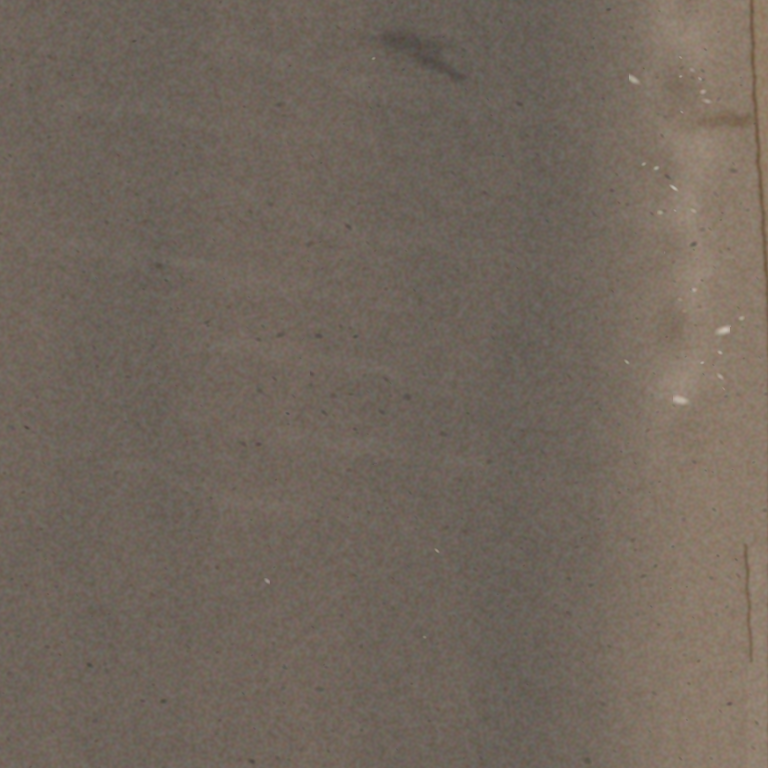
Write a WebGL 2 fragment shader that draws this texture.

```glsl
#version 300 es
precision highp float;

uniform vec2 u_resolution;
out vec4 fragColor;

const vec3 DARK_ASPHALT  = vec3(0.408, 0.376, 0.343);
const vec3 WARM_ASPHALT  = vec3(0.450, 0.402, 0.361);
const vec3 PALE_MARGIN   = vec3(0.542, 0.477, 0.414);
const vec3 KERB_TAN      = vec3(0.575, 0.490, 0.395);
const vec3 KERB_SEAM     = vec3(0.400, 0.315, 0.225);
const vec3 SOOT          = vec3(0.270, 0.250, 0.235);
const vec3 CHALK         = vec3(0.820, 0.790, 0.730);
const float GRAIN_FREQ   = 180.0;
const float GRAIN_LIGHT  = 0.037;
const float GRAIN_TINT   = 0.064;
const float STREAK_LIGHT = 0.030;
const int STREAK_COUNT   = 7;
const mat2 TURN = mat2(0.8, 0.6, -0.6, 0.8);

float hash(vec2 p) {
    vec3 q = fract(p.xyx * vec3(0.1031, 0.1030, 0.0973));
    q += dot(q, q.yzx + 33.33);
    return fract((q.x + q.y) * q.z);
}

vec2 gradientAt(vec2 cell) {
    float angle = 6.2832 * hash(cell);
    return vec2(cos(angle), sin(angle));
}

float gradientNoise(vec2 p) {
    vec2 i = floor(p), f = p - i;
    vec2 w = f * f * f * (f * (f * 6.0 - 15.0) + 10.0);
    vec2 e = vec2(1.0, 0.0);
    float low = mix(dot(gradientAt(i), f), dot(gradientAt(i + e), f - e), w.x);
    float high = mix(dot(gradientAt(i + e.yx), f - e.yx),
                     dot(gradientAt(i + 1.0), f - 1.0), w.x);
    return mix(low, high, w.y);
}

float bump(float x, float centre, float width) {
    float d = (x - centre) / width;
    return exp(-d * d);
}

float segment(vec2 p, vec2 a, vec2 b) {
    vec2 d = b - a;
    return length(p - a - d * clamp(dot(p - a, d) / dot(d, d), 0.0, 1.0));
}

// One soft oval per cell in staggered rows, kept with the given probability
float specks(vec2 p, float freq, float radius, float stretch, float density, float seed) {
    vec2 q = p * freq;
    q.x += 5.0 * hash(vec2(floor(q.y), seed));
    vec2 cell = floor(q);
    vec2 key = cell + seed;
    vec2 centre = 0.25 + 0.5 * vec2(hash(key + 7.1), hash(key + 19.7));
    vec2 d = (q - cell - centre) / freq;
    d.y += d.x * (hash(key + 31.3) - 0.3);
    d.x /= stretch;
    float size = radius * mix(0.5, 1.2, hash(key + 43.9));
    float strength = mix(0.35, 1.0, hash(key + 57.3));
    return (1.0 - smoothstep(0.1, 1.5, length(d) / size))
         * step(hash(key), density) * strength;
}

vec3 asphalt(vec2 p) {
    float x = p.x + 0.012 * gradientNoise(p * 3.0);
    // Upright wheel bands with faint clouding
    float warmth = 0.55 * bump(x, 0.0, 0.12) + 0.72 * bump(x, 0.37, 0.13)
                 + 0.28 * (1.0 - p.y)
                 + 0.45 * gradientNoise(p * vec2(16.0, 2.5) + 5.0)
                 + 0.35 * gradientNoise(TURN * p * 11.0);
    vec3 colour = mix(DARK_ASPHALT, WARM_ASPHALT, clamp(warmth, -0.1, 1.1));
    colour = mix(colour, PALE_MARGIN, smoothstep(0.69, 0.935, x));
    // Worn, hazy patches beside the kerb
    float haze = bump(x, 0.885, 0.04) * smoothstep(0.35, 0.5, p.y);
    return colour + haze * (0.012 + 0.11 * gradientNoise(p * vec2(17.0, 13.0)));
}

float streaks(vec2 p) {
    float sum = 0.0;
    for (int i = 0; i < STREAK_COUNT; i++) {
        float k = float(i);
        float bend = 0.025 * gradientNoise(vec2(p.x * 5.0, k * 5.3));
        float y = 0.36 + 0.095 * k - 0.20 * (p.x - 0.3) + bend;
        float reach = bump(p.x, 0.1 + 0.5 * hash(vec2(k, 3.0)), 0.22);
        sum += bump(p.y, y, 0.012) * reach * (0.5 + gradientNoise(p * vec2(12.0, 45.0)));
    }
    return sum;
}

float smudge(vec2 p) {
    p += 0.008 * vec2(gradientNoise(p * 30.0), gradientNoise(p * 30.0 + 17.0));
    float blot = bump(segment(p, vec2(0.505, 0.948), vec2(0.568, 0.936)), 0.0, 0.014);
    float wisp = bump(segment(p, vec2(0.455, 0.954), vec2(0.545, 0.944)), 0.0, 0.006);
    float tail = bump(segment(p, vec2(0.548, 0.926), vec2(0.598, 0.898)), 0.0, 0.008);
    return 0.40 * blot + 0.20 * wisp + 0.46 * tail;
}

vec3 addKerb(vec3 colour, vec2 p) {
    float wobble = 0.003 * gradientNoise(vec2(p.y * 45.0, 2.0));
    float edge = p.x - mix(1.003, 0.979, smoothstep(0.5, 1.0, p.y)) - wobble;
    colour = mix(colour, KERB_TAN, 0.65 * smoothstep(-0.001, 0.003, edge));
    colour = mix(colour, KERB_SEAM, 0.7 * bump(edge, 0.0, 0.0032));
    // Lower slab corner and the cracks around it
    float slab = smoothstep(0.970, 0.976, p.x + wobble) * (1.0 - smoothstep(0.285, 0.292, p.y));
    colour += 0.02 * slab;
    float crack = bump(segment(p + vec2(wobble, 0.0), vec2(0.971, 0.29), vec2(0.978, 0.14)), 0.0, 0.003);
    float joint = bump(p.y, 0.842 + 0.03 * gradientNoise(vec2(p.x * 25.0, 8.0)), 0.011)
                * smoothstep(0.83, 0.97, p.x) * (1.0 - smoothstep(0.975, 0.985, p.x));
    return mix(colour, KERB_SEAM, 0.55 * crack + 0.5 * joint);
}

void main() {
    vec2 p = gl_FragCoord.xy / u_resolution;
    vec3 colour = asphalt(p) + STREAK_LIGHT * streaks(p);
    colour = mix(colour, SOOT, smudge(p));
    colour = addKerb(colour, p);

    // Dark pits, denser near the middle, and chalky chips by the kerb
    float cluster = bump(length(p - vec2(0.45, 0.51)), 0.0, 0.11);
    float pits = specks(p, 42.0, 0.0038, 1.5, 0.025 + 0.20 * cluster, 3.0)
               + 0.5 * specks(p + 0.37, 80.0, 0.0027, 1.2, 0.10, 71.0);
    colour = mix(colour, SOOT, 0.65 * min(pits, 1.0));
    float chipZone = bump(p.x, 0.905, 0.055) * smoothstep(0.38, 0.6, p.y);
    float chips = specks(p, 34.0, 0.0048, 2.0, 0.12 * chipZone, 127.0)
                + 0.6 * specks(p + 0.21, 70.0, 0.0028, 1.3, 0.001 + 0.08 * chipZone, 211.0);
    colour = mix(colour, CHALK, 0.9 * min(chips, 1.0));

    // Grain in lightness over three sizes, and in red-green and blue tint
    vec2 g = TURN * p * GRAIN_FREQ;
    float light = gradientNoise(g) + 0.75 * gradientNoise(TURN * g * 0.5 + 91.0)
                + 0.4 * gradientNoise(g * 0.22 + 61.0);
    float redGreen = gradientNoise(TURN * g * 0.65 + 37.0);
    float blue = gradientNoise(g * 0.65 + 153.0);
    colour += GRAIN_LIGHT * light + GRAIN_TINT * vec3(0.6 * redGreen, -0.45 * redGreen, 0.8 * blue);
    fragColor = vec4(clamp(colour, 0.0, 1.0), 1.0);
}
```
